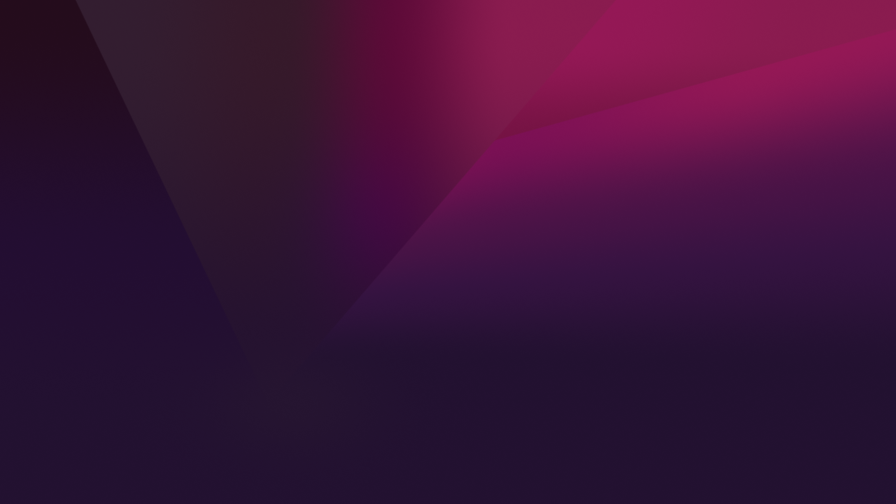
Reproduce this background procedurally as a WebGL 2 fragment shader.

```glsl
#version 300 es
precision highp float;
// Dark violet backdrop with large angular facets lit by a magenta glow.

uniform vec2 u_resolution;
out vec4 outColor;

const vec3 NIGHT = vec3(0.135, 0.067, 0.190);
const vec3 INDIGO = vec3(0.138, 0.055, 0.195);
const vec3 EMBER = vec3(0.142, 0.047, 0.110);
const vec3 SMOKE = vec3(0.200, 0.115, 0.188);
const vec3 UMBER = vec3(0.212, 0.100, 0.165);
const vec3 WINE = vec3(0.365, 0.040, 0.220);
const vec3 ROSE = vec3(0.540, 0.108, 0.310);
const vec3 MAGENTA = vec3(0.580, 0.094, 0.335);
const vec3 ORCHID = vec3(0.480, 0.063, 0.330);
const vec3 PLUM = vec3(0.290, 0.075, 0.275);
const vec3 DUSK = vec3(0.210, 0.075, 0.255);

// Signed distance to the line a-b, positive on its left side
float side(vec2 p, vec2 a, vec2 b) {
    vec2 d = normalize(b - a);
    return d.x * (p.y - a.y) - d.y * (p.x - a.x);
}

// Antialiased coverage of the positive side
float cover(float dist, float pixel) {
    return smoothstep(-pixel, pixel, dist);
}

// Soft round spot of light
float glow(vec2 p, vec2 center, vec2 size) {
    vec2 q = (p - center) / size;
    return exp(-dot(q, q));
}

float hash(vec2 p) {
    return fract(sin(dot(p, vec2(12.9898, 78.233))) * 43758.5453);
}

// Outer left shade, warm at the top
vec3 leftShade(vec2 p) {
    vec3 c = mix(NIGHT, INDIGO, smoothstep(0.15, 0.5, p.y));
    return mix(c, EMBER, smoothstep(0.48, 0.98, p.y));
}

// Tall facet: smoke to wine to rose, sinking into the night
vec3 tallFacet(vec2 p) {
    vec3 c = mix(SMOKE, UMBER, smoothstep(0.25, 0.55, p.x));
    c = mix(c, WINE, smoothstep(0.56, 0.80, p.x));
    c = mix(c, ROSE, smoothstep(0.76, 1.02, p.x));
    c = mix(NIGHT, c, smoothstep(0.15, 0.95, p.y));
    return c + vec3(0.01, -0.015, 0.05) * glow(p, vec2(0.74, 0.57), vec2(0.14, 0.16));
}

// Upper right wedge, darker toward its tip
vec3 upperWedge(vec2 p, float fromDiagonal) {
    vec3 c = mix(MAGENTA, ROSE, smoothstep(0.0, 0.32, fromDiagonal));
    return mix(c * 0.78, c, smoothstep(0.70, 0.92, p.y));
}

// Lower right plane, fading with depth below its bright rim
vec3 lowerPlane(vec2 p, float depth) {
    float across = smoothstep(0.95, 1.55, p.x);
    float reach = clamp(mix(0.65, 1.0, (p.x - 0.98) / 0.80), 0.5, 1.0);
    float t = depth / reach;
    vec3 c = mix(ORCHID, MAGENTA, across);
    c = mix(c, PLUM, smoothstep(0.0, 0.29, t));
    c = mix(c, DUSK, smoothstep(0.24, 0.44, t));
    return mix(c, NIGHT, smoothstep(0.38, 0.66, t));
}

void main() {
    vec2 p = gl_FragCoord.xy / u_resolution * vec2(16.0 / 9.0, 1.0);
    float pixel = 1.0 / u_resolution.y;

    // Facet corners
    vec2 foot = vec2(0.532, 0.200);
    vec2 leftTop = vec2(0.150, 1.0);
    vec2 diagonalTop = vec2(1.222, 1.0);
    vec2 joint = vec2(0.984, 0.722);
    vec2 rimEnd = vec2(1.778, 0.942);

    float fromLeft = side(p, foot, leftTop) * -1.0;
    float fromDiagonal = side(p, foot, diagonalTop) * -1.0;
    float aboveRim = side(p, joint, rimEnd);

    // Right side: wedge above the rim, plane below it
    vec3 right = mix(lowerPlane(p, max(-aboveRim, 0.0)),
                     upperWedge(p, fromDiagonal), cover(aboveRim, pixel));

    // Join the facets from left to right
    vec3 color = mix(leftShade(p), tallFacet(p), cover(fromLeft, pixel));
    color = mix(color, right, cover(fromDiagonal, pixel));

    // Facets dissolve into the floor, with a faint haze at the foot
    color = mix(NIGHT, color, smoothstep(0.08, 0.26, p.y));
    color += vec3(0.012, 0.014, 0.0) * glow(p, vec2(0.58, 0.20), vec2(0.16, 0.10));

    // Fine dither against banding
    color += (hash(gl_FragCoord.xy) - 0.5) / 255.0;
    outColor = vec4(color, 1.0);
}
```
